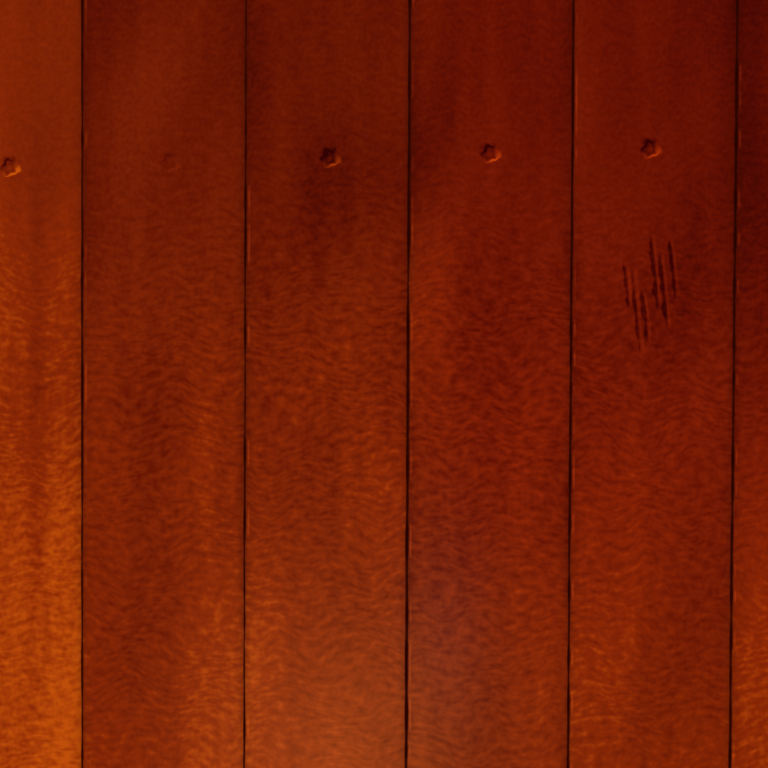
Reproduce this texture procedurally as a WebGL 1 fragment shader.

```glsl
precision highp float;
// Varnished red-brown boards standing side by side, with thin seams and a row of nails.
// A tone from soft light, streaks and ripples drives a colour ramp; gradient noise
// supplies the grain, and distance functions draw the seams, nails and gouges.
uniform vec2 u_resolution;

const vec3 SEAM = vec3(0.15, 0.015, 0.005);
const vec3 SHADOW = vec3(0.27, 0.03, 0.01);
const vec3 MAROON = vec3(0.38, 0.07, 0.01);
const vec3 RUSSET = vec3(0.46, 0.115, 0.02);
const vec3 RUST = vec3(0.54, 0.15, 0.02);
const vec3 AMBER = vec3(0.67, 0.24, 0.03);
const vec3 SHEEN = vec3(0.60, 0.25, 0.09);

float hash(float n) { return fract(sin(n * 12.9898) * 4375.85); }

vec2 gradient(vec2 cell) {
  float a = 6.2832 * fract(sin(dot(cell, vec2(127.1, 311.7))) * 4375.85);
  return vec2(cos(a), sin(a));
}

float gradientNoise(vec2 p) {
  vec2 i = floor(p), f = fract(p);
  vec2 u = f * f * f * (f * (f * 6.0 - 15.0) + 10.0);
  vec2 e = vec2(1.0, 0.0);
  float low = mix(dot(gradient(i), f), dot(gradient(i + e.xy), f - e.xy), u.x);
  float high = mix(dot(gradient(i + e.yx), f - e.yx), dot(gradient(i + e.xx), f - e.xx), u.x);
  return mix(low, high, u.y);
}

// Soft elliptical pool of light or shade
float glow(vec2 p, vec2 centre, vec2 radius) {
  vec2 q = (p - centre) / radius;
  return exp(-dot(q, q));
}

float bell(float x, float width) { return exp(-x * x / (width * width)); }

vec3 woodRamp(float t) {
  vec3 c = mix(SHADOW, MAROON, clamp(t * 4.0, -0.6, 1.0));
  c = mix(c, RUSSET, clamp(t * 4.0 - 1.0, 0.0, 1.0));
  c = mix(c, RUST, clamp(t * 4.0 - 2.0, 0.0, 1.0));
  return mix(c, AMBER, clamp(t * 4.0 - 3.0, 0.0, 1.6));
}

// Broad light across the wall, with a brighter board at the left
float wallLight(vec2 p, float board) {
  float t = mix(0.63, 0.32, p.y) + 0.04 * sin(board * 2.4);
  t += 0.32 * (1.0 - step(0.0, board));
  t -= 0.26 * smoothstep(0.74, 1.0, p.x) * smoothstep(0.1, 0.9, p.y);
  t += 0.16 * glow(p, vec2(0.08, 0.0), vec2(0.06, 0.4));
  t -= 0.16 * glow(p, vec2(0.047, 0.45), vec2(0.013, 0.3));
  t += 0.24 * glow(p, vec2(0.29, 0.08), vec2(0.06, 0.3));
  t += 0.18 * glow(p, vec2(0.56, 0.60), vec2(0.04, 0.13));
  t += 0.14 * glow(p, vec2(0.20, 0.60), vec2(0.09, 0.10));
  t += 0.18 * glow(p, vec2(1.0, 0.0), vec2(0.06, 0.30));
  return t - 0.22 * glow(p, vec2(0.46, 0.77), vec2(0.08, 0.10));
}

// Short fine ripples across the boards, bent by a slower noise
float ripples(vec2 p, vec2 seed) {
  float bend = 0.026 * gradientNoise(p * vec2(15.0, 9.0) + seed);
  vec2 q = vec2(p.x, p.y + bend);
  return gradientNoise(q * vec2(58.0, 118.0) + seed)
       + 0.6 * gradientNoise(q * vec2(115.0, 200.0) + seed + 31.0);
}

// Raised ring of a nail: x is lit relief, y is the dark hollow
vec2 nail(vec2 q) {
  float d = length(q);
  float wobble = 0.006 * gradientNoise(q * 110.0 + 4.0);
  float facing = dot(q / max(d, 0.001), vec2(0.6, -0.8));
  return vec2(bell(d - 0.010 + wobble, 0.0024) * facing, bell(d - 0.006 + wobble, 0.003));
}

// Upright tapered gouge: x is the dark cut, y is its lit right lip
vec2 gouge(vec2 q, float halfLength, float pixel) {
  float taper = max(1.0 - q.y * q.y / (halfLength * halfLength), 0.0);
  float ragged = gradientNoise(vec2(q.y * 60.0, halfLength * 90.0));
  float x = q.x + 0.10 * q.y + 0.002 * ragged;
  float cut = smoothstep(1.5 * pixel, -pixel, abs(x) - (0.0024 + 0.004 * ragged) * taper);
  return vec2(cut, bell(x - 0.005, 0.0016)) * smoothstep(0.0, 0.5, taper);
}

void main() {
  vec2 p = gl_FragCoord.xy / u_resolution;
  float pixel = 1.0 / min(u_resolution.x, u_resolution.y);

  // Boards: slightly narrower toward the bottom, with nearly straight joints
  float boardWidth = 0.2108 + 0.0025 * p.y;
  float s = (p.x - 0.107 + 0.0007 * gradientNoise(vec2(p.y * 9.0, 2.0))) / boardWidth;
  float board = floor(s), across = fract(s), joint = floor(s + 0.5);
  float edge = (s - joint) * boardWidth;
  vec2 seed = vec2(board * 7.3, board * 3.7) + 20.0;

  // Tone: light, slanted shading, long streaks, ripples and grain
  float streak = gradientNoise(p * vec2(13.0, 2.4) + seed)
               + 0.5 * gradientNoise(p * vec2(42.0, 3.5) + seed + 9.0);
  float slant = gradientNoise(vec2(p.x * 9.0 - p.y * 3.0, p.y * 4.0) + seed + 5.0);
  float rippled = mix(0.3, 1.0, smoothstep(0.85, 0.5, p.y)) * mix(0.65, 1.0, bell(p.x - 0.5, 0.35));
  float tone = wallLight(p, board) + 0.17 * streak + 0.15 * slant;
  tone += 0.33 * rippled * ripples(p, seed);
  tone += 0.10 * gradientNoise(p * vec2(190.0, 170.0) + seed);

  // Gouges clustered on the fourth board
  vec2 marks = vec2(0.0);
  for (int i = 0; i < 6; i++) {
    float k = float(i);
    vec2 centre = vec2(0.815 + 0.012 * k, 0.585 + 0.07 * hash(k + 2.0));
    marks = max(marks, gouge(p - centre, 0.03 + 0.035 * hash(k + 9.0), pixel));
  }
  tone += 0.16 * marks.y - 0.34 * marks.x;

  // One nail per board, faint on the first whole board
  vec2 nailOffset = vec2((across - 0.535 + 0.02 * board) * boardWidth, p.y - 0.788 - 0.006 * board);
  vec2 relief = nail(nailOffset) * (abs(board) < 0.5 ? 0.25 : 1.0);
  tone += 0.75 * relief.x - 0.22 * relief.y;

  // Colour: redder boards toward the right, pale sheen low in the middle
  vec3 colour = woodRamp(tone);
  colour.g *= mix(1.04, 0.86, smoothstep(0.45, 0.65, p.x) * smoothstep(0.0, 0.5, p.y));
  vec3 sheen = SHEEN * (0.75 + 0.45 * tone);
  colour = mix(colour, sheen, 0.85 * glow(p, vec2(0.46, 0.0), vec2(0.20, 0.25)));
  colour += vec3(0.0, 0.015, 0.04) * glow(p, vec2(0.58, 0.18), vec2(0.06, 0.14));

  // Seams: soft shadow, broken lit edge and a thin dark core of uneven strength
  float wear = gradientNoise(vec2(p.y * 34.0, joint * 3.0 + 0.5));
  colour *= 1.0 - 0.22 * exp(-abs(edge) / 0.005);
  colour += vec3(0.13, 0.06, 0.02) * bell(edge - 0.0048, 0.0015) * smoothstep(-0.1, 0.5, wear);
  float halfWidth = 0.0010 + 0.0007 * hash(joint + 3.0) + 0.0009 * wear;
  float core = smoothstep(pixel, -pixel, abs(edge) - halfWidth);
  colour = mix(colour, SEAM, clamp(0.88 + 0.3 * wear, 0.0, 1.0) * core);
  gl_FragColor = vec4(clamp(colour, 0.0, 1.0), 1.0);
}
```
